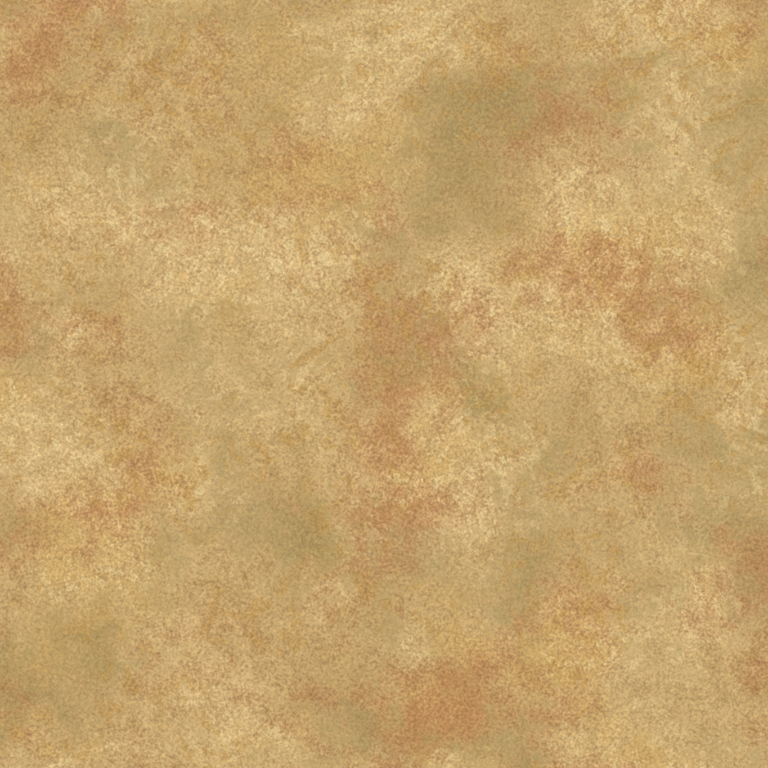
Give the GLSL for this texture, as a WebGL 2 fragment shader.

```glsl
#version 300 es
precision highp float;
// Aged golden plaster with rust and olive stains, flaked paint and fine grain.

uniform vec2 u_resolution;
out vec4 fragColor;

// Unit gradient direction for a lattice corner
vec2 cornerGradient(vec2 cell) {
  uvec2 q = uvec2(ivec2(cell) + 4096);
  uint h = q.x * 1597334677u ^ q.y * 3812015801u;
  h = (h ^ (h >> 15)) * 2246822519u;
  h ^= h >> 13;
  float angle = float(h & 65535u) * 6.28319 / 65536.0;
  return vec2(cos(angle), sin(angle));
}

float gradientNoise(vec2 p) {
  vec2 cell = floor(p), f = p - cell;
  vec2 u = f * f * f * (f * (f * 6.0 - 15.0) + 10.0);
  vec2 e = vec2(1, 0);
  float a = dot(cornerGradient(cell), f);
  float b = dot(cornerGradient(cell + e.xy), f - e.xy);
  float c = dot(cornerGradient(cell + e.yx), f - e.yx);
  float d = dot(cornerGradient(cell + e.xx), f - e.xx);
  return mix(mix(a, b, u.x), mix(c, d, u.x), u.y);
}

float fbm(vec2 p, int octaves) {
  float sum = 0.0, amplitude = 0.6;
  for (int i = 0; i < octaves; i++) {
    sum += amplitude * gradientNoise(p);
    p = mat2(1.6, 1.2, -1.2, 1.6) * p + 17.3;
    amplitude *= 0.58;
  }
  return sum;
}

// Short ragged strokes that lean one way or the other from region to region
float strokes(vec2 p, float scale) {
  vec2 rising = mat2(0.8, -0.6, 0.6, 0.8) * p * vec2(0.7, 1.2);
  vec2 falling = mat2(0.6, 0.8, -0.8, 0.6) * p * vec2(0.7, 1.2);
  float lean = smoothstep(-0.12, 0.12, gradientNoise(p * 5.0 + 31.0));
  return mix(fbm(rising * scale, 4), fbm(falling * scale + 53.0, 4), lean);
}

void main() {
  vec2 p = gl_FragCoord.xy / u_resolution.y;
  vec2 warp = vec2(fbm(p * 10.0 + 3.0, 5), fbm(p * 10.0 + 71.0, 5));
  vec2 q = p + 0.06 * warp;
  mat2 tilt = mat2(0.86, 0.51, -0.51, 0.86);
  float grain = gradientNoise(tilt * p * 290.0) + 0.8 * gradientNoise(p.yx * 171.0 + 9.0);
  float mottle = fbm(tilt * p * 36.0 + 40.0, 5);

  // Broad light and dark clouds
  float cloud = fbm(q * 3.9 + 12.0, 6);
  float tone = 0.62 + 1.0 * cloud + 0.45 * mottle;
  vec3 color = mix(vec3(0.72, 0.59, 0.38), vec3(0.845, 0.72, 0.505), clamp(tone, 0.0, 1.15));

  // Ochre wash
  float ochre = smoothstep(-0.05, 0.4, fbm(q * 4.4 + 87.0, 5) + 0.2 * mottle);
  color = mix(color, vec3(0.77, 0.61, 0.33), 0.36 * ochre);

  // Dry stains broken up by the surface
  float broken = 0.5 * mottle + 0.16 * grain;
  float olive = smoothstep(-0.06, 0.52, fbm(q * vec2(4.6, 5.4) + 133.0, 6) + broken);
  color = mix(color, vec3(0.59, 0.515, 0.325), 0.58 * olive);
  float rust = smoothstep(-0.06, 0.55, fbm(q * vec2(4.8, 5.8) + 211.0, 6) - 0.8 * broken);
  color = mix(color, vec3(0.71, 0.48, 0.31), 0.54 * rust);

  // Ochre flakes with crisp edges
  float ochreArea = smoothstep(-0.15, 0.22, fbm(q * 6.0 + 301.0, 4));
  float ochreFlake = smoothstep(0.06, 0.15, strokes(p + 0.02 * warp, 42.0) + 0.04 * grain);
  color = mix(color, vec3(0.73, 0.57, 0.32), 0.48 * ochreFlake * ochreArea);

  // Cream flecks, mostly on the lighter ground
  float creamArea = smoothstep(-0.2, 0.3, cloud + 0.5 * fbm(q * 7.0 + 402.0, 4));
  creamArea *= 1.0 - 0.6 * max(rust, olive);
  float creamFleck = smoothstep(0.04, 0.2, strokes(p + 0.02 * warp + 5.0, 62.0) + 0.09 * grain);
  color = mix(color, vec3(0.885, 0.785, 0.565), 0.62 * creamFleck * creamArea);

  // Fine sandy grain
  color *= 1.0 + 0.15 * grain + 0.06 * mottle;
  fragColor = vec4(color, 1.0);
}
```
